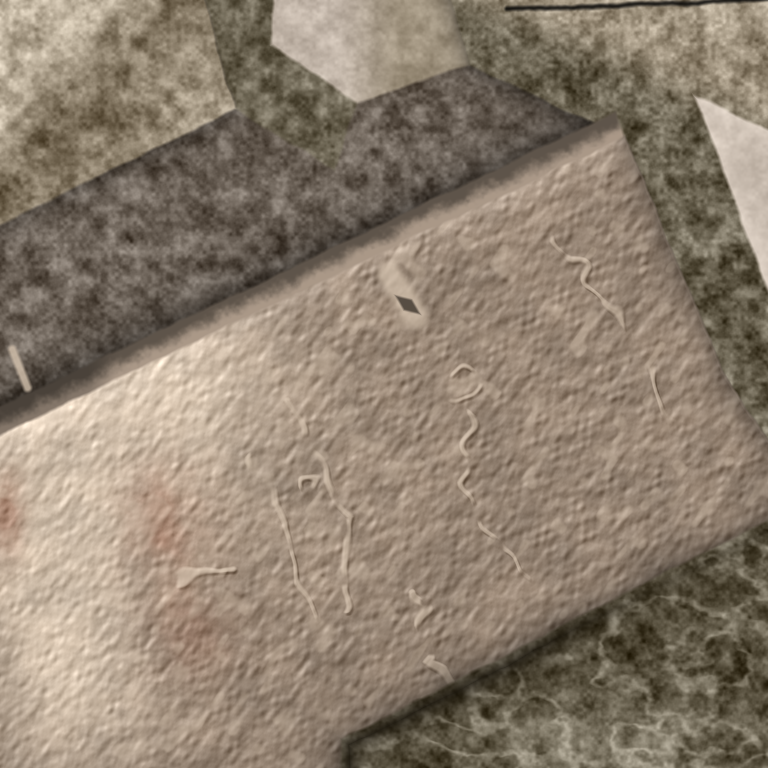
Write a Shadertoy shader that draws this texture.

```glsl
// A worn, flaking stone slab running diagonally between rough blocks and dark rock.
const float EDGE = .003;   // softness of outlines
const float WOBBLE = .007; // roughness of outlines
const float RELIEF = .65;  // embossing of the slab
const float LIP = .034;    // width of the slab's lip
const mat2 TILT = mat2(.8, .6, -.6, .8);
const vec3 FLOOR = vec3(.42, .38, .34);
const vec3 WALL = vec3(.62, .57, .49);
const vec3 BLOCK = vec3(.77, .72, .67);
const vec3 ROCK = vec3(.4, .37, .3);
const vec3 SLAB = vec3(.585, .515, .45);
const vec3 PALE = vec3(.83, .76, .68);
const vec3 RUST = vec3(.62, .45, .37);
const vec3 DARK = vec3(.15, .13, .09);

float hash(vec2 p) { return fract(sin(dot(p, vec2(127.1, 311.7))) * 43758.5453); }

float noise(vec2 p) {
  vec2 i = floor(p), f = fract(p);
  f = f * f * (3. - 2. * f);
  return mix(mix(hash(i), hash(i + vec2(1, 0)), f.x),
             mix(hash(i + vec2(0, 1)), hash(i + 1.), f.x), f.y);
}

float fbm(vec2 p) {
  float sum = 0., amp = .5;
  for (int i = 0; i < 4; i++, amp *= .5) {
    sum += amp * noise(p);
    p = 2. * TILT * p + 7.3;
  }
  return sum;
}

// Signed distance to the line a-b, positive on its left.
float side(vec2 p, float ax, float ay, float bx, float by) {
  vec2 d = normalize(vec2(bx - ax, by - ay));
  return dot(p - vec2(ax, ay), vec2(-d.y, d.x));
}

float segment(vec2 p, vec2 a, vec2 b) {
  vec2 d = b - a;
  return length(p - a - d * clamp(dot(p - a, d) / dot(d, d), 0., 1.));
}

float path(vec2 p, vec4 ab, vec4 cd) {
  return min(segment(p, ab.xy, ab.zw), min(segment(p, ab.zw, cd.xy), segment(p, cd.xy, cd.zw)));
}

float fill(float d) { return smoothstep(-EDGE, EDGE, d); }
float glow(float d, float size) { return exp(-max(d, 0.) / size); }

float spot(vec2 p, float x, float y, float rx, float ry) {
  vec2 q = (p - vec2(x, y)) / vec2(rx, ry);
  return exp(-dot(q, q));
}

// Raised, broken flakes on the slab.
float flakes(vec2 p) {
  vec2 q = p + .022 * (vec2(noise(p * 38.), noise(p * 38. + 40.)) - .5);
  float d = path(q, vec4(.72, .69, .78, .617), vec4(.833, .545, .87, .459));
  d = min(d, path(q, vec4(.612, .46, .606, .375), vec4(.625, .322, .684, .257)));
  d = min(d, path(q, vec4(.536, .23, .56, .18), vec4(.562, .134, .584, .112)) - .002);
  d = min(d, path(q, vec4(.375, .475, .4, .438), vec4(.455, .322, .445, .205)));
  d = min(d, path(q, vec4(.325, .41, .375, .31), vec4(.385, .24, .41, .205)));
  d = min(d, segment(q, vec2(.208, .24), vec2(.3, .262)));
  d = min(d, abs(length(q - vec2(.595, .498)) - .022) + .001);
  d = min(d, abs(length(q - vec2(.406, .375)) - .01));
  return smoothstep(.0055, .001, d) * smoothstep(.2, .5, noise(p * 45. + 9.));
}

float surface(vec2 p) {
  vec2 q = TILT * p;
  return .55 * fbm(q * vec2(60, 42)) + .3 * noise(q * vec2(150, 95)) + .24 * flakes(p);
}

vec3 slabColor(vec2 p) {
  float pale = spot(p, .03, .4, .26, .16) + spot(p, .08, .15, .11, .2) + .75 * spot(p, .22, .51, .16, .1);
  vec3 col = mix(SLAB, PALE, min(pale * (.65 + .6 * fbm(p * 9.)), .9));
  float rust = spot(p, .215, .32, .05, .07) + .6 * spot(p, .25, .19, .06, .06) + spot(p, .01, .33, .02, .05);
  col = mix(col, RUST, min(rust * fbm(p * 16.) * 1.4, .65)) * (.88 + .26 * fbm(p * 22.));
  col += RELIEF * (surface(p) - surface(p + vec2(-.0025, .0035)));
  float fleck = smoothstep(.68, .9, noise(TILT * p * vec2(75, 45)));
  col = mix(col, PALE, .32 * fleck + .55 * flakes(p));
  // Pale scar with a dark pit
  col = mix(col, PALE, .7 * smoothstep(.022, .008, segment(p, vec2(.507, .643), vec2(.542, .588))));
  vec2 pit = abs(TILT * (p - vec2(.531, .603)));
  return mix(col, FLOOR - .08, fill(.011 - pit.x * .55 - pit.y * 1.3));
}

void mainImage(out vec4 fragColor, in vec2 fragCoord) {
  vec2 p = fragCoord / iResolution.xy;
  vec2 w = p + WOBBLE * (vec2(fbm(p * 30.), fbm(p * 30. + 50.)) - .47);
  float grain = .5 * fbm(p * 55.) - .3 + .14 * noise(p * 210.);
  // Slab outlines
  float top = side(w, .814, .822, 0., .433);
  float right = max(side(w, .94, .518, .814, .82), side(w, 1., .427, .94, .518));
  float bottom = max(side(w, .443, .036, 1., .323), .443 - w.x);
  // Floor, lit wall and pillar
  float wall = min(side(w, 0., .707, .306, .857), side(w, .306, .857, .267, 1.));
  float beam = p.x - p.y + 1.;
  float shade = smoothstep(.13, .24, beam) * (1. - .55 * smoothstep(.24, .42, beam));
  vec3 col = (FLOOR + grain) * (1. - .3 * glow(abs(wall), .014));
  col = mix(col, WALL + .12 - .25 * shade + grain, fill(wall));
  float pillar = min(side(w, .267, 1., .306, .857), side(w, .306, .857, .436, .778));
  col = mix(col, ROCK + .02 + grain, fill(min(pillar, side(w, .436, .778, .47, .88))));
  // Pale block
  float block = min(min(w.x - .355, side(w, .354, .941, .465, .865)), side(w, .465, .865, .612, .915));
  col = mix(col, mix(BLOCK, WALL, smoothstep(.43, .53, p.x)) + .5 * grain, fill(block));
  // Right rock and white block
  float rock = min(side(w, .586, 1., .612, .915), side(w, .612, .915, .814, .82));
  rock = max(rock, -right);
  vec3 stone = mix(ROCK, WALL, smoothstep(-.03, .05, side(w, .62, .99, 1., .82))) + 1.2 * grain;
  stone *= 1. - .8 * fill(.003 - segment(w, vec2(.66, .988), vec2(1)));
  col = mix(col * (1. - .35 * glow(abs(rock), .012)), stone, fill(rock));
  float white = min(side(w, .905, .876, 1., .622), side(w, 1., .83, .905, .876));
  col = mix(col, BLOCK + .1 * glow(white, .014) + .3 * grain, fill(white));
  // Lip and the shadow behind it
  col *= 1. - .4 * glow(-top - LIP, .025) * (1. - fill(rock));
  vec3 lip = mix(SLAB + .08, FLOOR - .05, smoothstep(.15, .8, grain - top / LIP));
  col = mix(col, lip * mix(.78, 1., smoothstep(.11, .16, p.x)), fill(min(top + LIP, right)));
  col = mix(col, PALE, .8 * fill(.005 - segment(p, vec2(.016, .545), vec2(.036, .495))));
  // Slab face
  vec3 face = slabColor(p) + .14 * glow(top, .015);
  face *= 1. - .3 * glow(right, .017) - .35 * glow(bottom, .02);
  col = mix(col, face, fill(min(top, right)));
  // Veined lower rock with a mossy joint
  float vein = 1. - abs(2. * fbm(p * vec2(17, 26)) - .95);
  vec3 low = ROCK - .08 + .16 * smoothstep(.82, 1., vein) + grain + .2 * spot(p, .78, .03, .13, .04);
  float moss = glow(abs(bottom + .012), .015) * (1. - .7 * smoothstep(.68, .86, p.x));
  col = mix(col, mix(low, DARK + .3 * grain, moss), fill(-bottom));
  fragColor = vec4(clamp(col, 0., 1.), 1);
}
```
